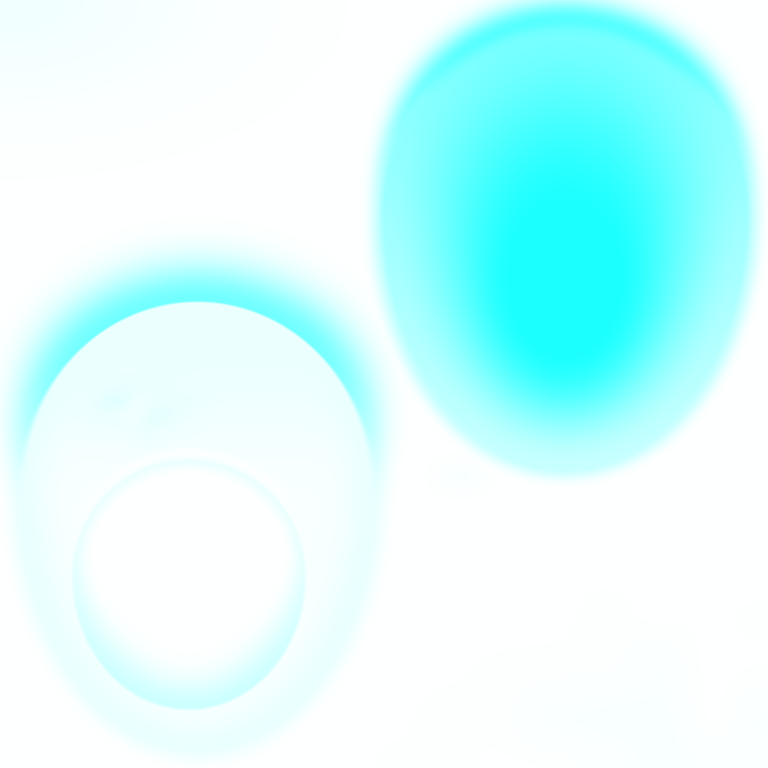
Give the GLSL for this background, as a WebGL 2 fragment shader.

```glsl
#version 300 es
precision highp float;
// Two soft cyan egg shapes with glowing rims on a white ground.
uniform vec2 u_resolution;
out vec4 outColor;

float hash(vec2 p) {
    return fract(sin(dot(p, vec2(127.1, 311.7))) * 43758.55);
}

float noise(vec2 p) {
    vec2 i = floor(p), f = fract(p);
    f = f * f * (3.0 - 2.0 * f);
    return mix(mix(hash(i), hash(i + vec2(1, 0)), f.x),
               mix(hash(i + vec2(0, 1)), hash(i + vec2(1, 1)), f.x), f.y);
}

// Egg made of two half ellipses: x = signed distance, y = height from -1 to 1
vec2 egg(vec2 p, vec2 center, float halfWidth, float above, float below) {
    vec2 q = p - center;
    vec2 r = vec2(halfWidth, q.y > 0.0 ? above : below);
    float k = length(q / r);
    float d = k * (k - 1.0) / max(length(q / (r * r)), 0.0001);
    return vec2(d, q.y / r.y / max(k, 0.001));
}

float bell(float x, float width) {
    return exp(-x * x / (width * width));
}

float spot(vec2 p, vec2 center, vec2 size) {
    vec2 q = (p - center) / size;
    return exp(-dot(q, q));
}

// Full egg: pale rim, saturated core and a glow over its top
float filledEgg(vec2 p) {
    vec2 e = egg(p, vec2(0.736, 0.72), 0.241, 0.254, 0.33);
    float up = 0.5 + 0.5 * e.y;
    float top = smoothstep(0.0, 0.95, e.y);
    float core = smoothstep(0.0, mix(0.15, 0.25, up), -e.x);
    float body = mix(mix(0.22, 0.53, up), 0.89, core);
    float glow = mix(0.22, 0.66, top) * bell(e.x, mix(0.014, 0.028, top));
    float rim = mix(body, max(body, 0.66 * top), bell(e.x, 0.012));
    return mix(rim, glow, smoothstep(-0.006, 0.005, e.x));
}

// Hollow egg: strong outer glow, pale shell and a white hole
float hollowEgg(vec2 p) {
    vec2 e = egg(p, vec2(0.257, 0.362), 0.229, 0.245, 0.336);
    float top = smoothstep(-0.1, 0.85, e.y);
    float glow = mix(0.08, 0.56, top) * bell(e.x, mix(0.018, 0.052, top));
    float shell = mix(0.025, 0.075, smoothstep(0.35, 0.55, p.y));
    shell += 0.06 * (1.0 - top) * bell(e.x, 0.035);
    float streaks = noise(vec2(p.x * 26.0 - p.y * 12.0, p.y * 48.0));
    shell += 0.09 * streaks * spot(p, vec2(0.175, 0.465), vec2(0.06, 0.035));

    vec2 h = egg(p, vec2(0.246, 0.25), 0.152, 0.152, 0.174);
    float low = smoothstep(0.5, -1.0, h.y);
    float rim = mix(0.08, 0.2, low) * bell(h.x, mix(0.012, 0.04, low));
    float inside = mix(shell, rim, smoothstep(0.003, -0.003, h.x));
    float shine = bell(h.x - 0.009, 0.005) * smoothstep(0.4, 0.8, h.y);
    inside *= 1.0 - 0.7 * shine;
    float edge = mix(0.008, 0.002, top);
    return mix(inside, glow, smoothstep(-edge, edge, e.x));
}

void main() {
    vec2 p = gl_FragCoord.xy / u_resolution;

    // Faint tints in the corners
    float ink = 0.004 + 0.05 * spot(p, vec2(0.0, 1.0), vec2(0.25, 0.13));
    ink += 0.03 * noise(p * 14.0) * spot(p, vec2(0.85, 0.0), vec2(0.25, 0.15));
    ink += 0.02 * spot(p, vec2(0.6, 0.38), vec2(0.03, 0.02));

    ink = max(ink, max(filledEgg(p), hollowEgg(p)));
    outColor = vec4(1.0 - ink, 1.0, 1.0, 1.0);
}
```
